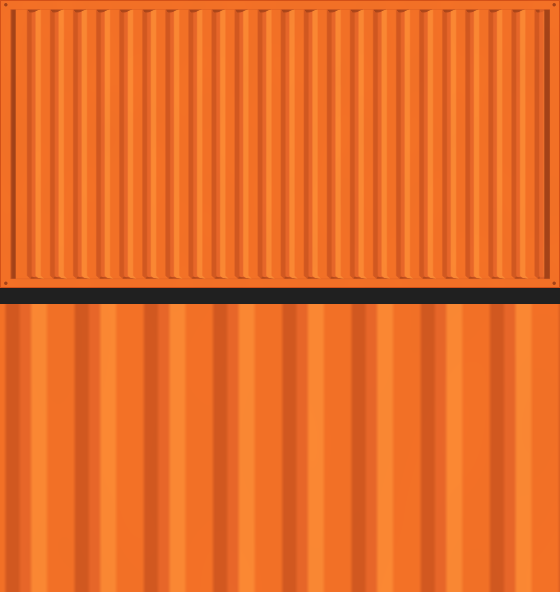
Top, the full canvas; bottom, a detail of the centre.
This texture is drawn by a WebGL 1 fragment shader. Its source:

```glsl
precision highp float;
// Orange corrugated container wall: 23 vertical ribs inside a flat bolted frame.
uniform vec2 u_resolution;

#define SIZE vec2(768.0, 394.0)   // design units across and down
#define RIB_START 37.0
#define RIB_PITCH 31.64
#define PANEL_MIN vec2(14.5, 12.5)
#define PANEL_MAX vec2(754.0, 381.0)
#define BASE vec3(0.95, 0.44, 0.15)
#define SHADE vec3(0.82, 0.345, 0.125)
#define MIDTONE vec3(0.905, 0.40, 0.16)
#define LIGHT vec3(0.98, 0.53, 0.20)
#define DEEP vec3(0.64, 0.26, 0.095)
#define RIM vec3(0.82, 0.31, 0.09)

// Soft interval from a to b, with edge softness w.
float band(float x, float a, float b, float w) {
  return smoothstep(a - w, a + w, x) - smoothstep(b - w, b + w, x);
}

// Gradient noise for faint paint variation.
vec2 gradientAt(vec2 cell) {
  float angle = 6.2832 * fract(sin(dot(cell, vec2(12.99, 78.23))) * 4375.85);
  return vec2(cos(angle), sin(angle));
}

float gradientNoise(vec2 p) {
  vec2 i = floor(p), f = fract(p);
  vec2 s = f * f * (3.0 - 2.0 * f);
  float a = dot(gradientAt(i), f);
  float b = dot(gradientAt(i + vec2(1, 0)), f - vec2(1, 0));
  float c = dot(gradientAt(i + vec2(0, 1)), f - vec2(0, 1));
  float d = dot(gradientAt(i + vec2(1, 1)), f - vec2(1, 1));
  return mix(mix(a, b, s.x), mix(c, d, s.x), s.y);
}

// Shadow, midtone and highlight faces of one rib.
vec3 ribFaces(float u, float w) {
  vec3 color = mix(BASE, SHADE, smoothstep(-w, w, u));
  color = mix(color, MIDTONE, smoothstep(6.5 - w, 6.5 + w, u));
  color = mix(color, LIGHT, smoothstep(11.7 - w, 11.7 + w, u));
  return mix(color, BASE, smoothstep(19.0 - w, 19.0 + w, u));
}

// Tapered shadow where a rib meets the frame; depth is measured from it.
float capShadow(float u, float depth, float reach, float w) {
  float limit = reach * smoothstep(0.0, 4.0, u) * (1.0 - smoothstep(7.0, 19.0, u));
  return (1.0 - smoothstep(limit - w, limit + w, depth)) * band(u, 1.0, 18.0, w);
}

void main() {
  vec2 p = gl_FragCoord.xy / u_resolution * SIZE;
  float w = max(0.7, 0.6 * SIZE.x / u_resolution.x);
  float soft = w + 0.5;
  float fromTop = PANEL_MAX.y - p.y;
  float fromBottom = p.y - PANEL_MIN.y;

  // Ribs, leaning slightly to the right at their lower end
  float lean = 4.0 * (1.0 - smoothstep(0.0, 5.0, fromBottom));
  float u = mod(p.x - RIB_START - lean + 8.0, RIB_PITCH) - 8.0;
  float ribArea = step(RIB_START - 7.0, p.x);
  vec3 wall = mix(BASE, ribFaces(u, soft), ribArea);
  wall = mix(wall, DEEP, 0.85 * ribArea * capShadow(u, fromTop, 4.0, w));
  wall = mix(wall, DEEP, 0.65 * ribArea * capShadow(u, fromBottom, 2.6, w));

  // Deep side gutters, with the last rib left in half shade
  wall = mix(wall, MIDTONE, 0.7 * band(p.x, 740.0, 747.0, soft));
  wall = mix(wall, DEEP, band(p.x, PANEL_MIN.x - 2.0, 21.5, w));
  wall = mix(wall, SHADE, 0.45 * band(p.x, PANEL_MIN.x - 2.0, 16.5, soft));
  wall = mix(wall, DEEP, band(p.x, 746.5, PANEL_MAX.x + 2.0, w));

  // Frame around the panel, with a thin inner seam
  float inside = band(p.x, PANEL_MIN.x, PANEL_MAX.x, w)
               * band(p.y, PANEL_MIN.y, PANEL_MAX.y, w);
  vec3 color = mix(BASE, wall, inside);
  float seam = band(fromTop, -0.6, 0.6, w) + band(fromBottom, -0.6, 0.6, w);
  color = mix(color, SHADE, 0.4 * seam * band(p.x, PANEL_MIN.x, PANEL_MAX.x, w));

  // Outer rim
  vec2 edge = min(p, SIZE - p);
  color = mix(color, RIM, 1.0 - smoothstep(1.3 - w, 1.3 + w, min(edge.x, edge.y)));

  // Corner bolts, mirrored into all four corners
  float bolt = length(edge - vec2(8.0, 6.5)) - 2.3;
  color = mix(color, DEEP, 1.0 - smoothstep(-w, w, bolt));

  color *= 1.0 + 0.012 * gradientNoise(p * vec2(0.03, 0.012));
  gl_FragColor = vec4(color, 1.0);
}
```
